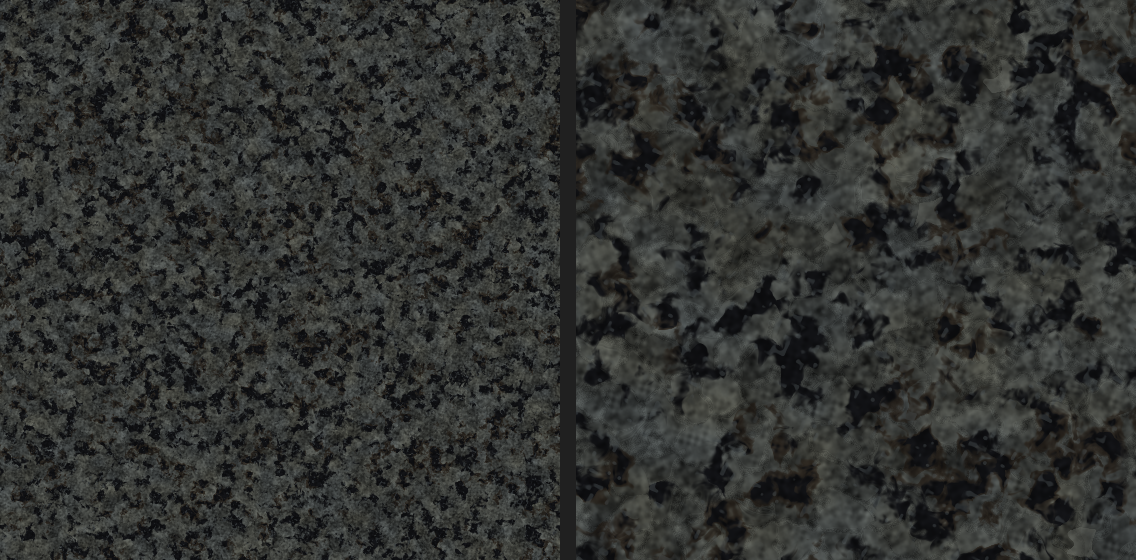
Left, the full canvas; right, a detail of the centre.
Give the GLSL for this texture, as a WebGL 1 fragment shader.

```glsl
precision highp float;
uniform vec2 u_resolution;

const vec3 FELDSPAR_TINT = vec3(0.985, 1.025, 0.975);
const vec3 MICA_BLACK = vec3(0.058, 0.061, 0.071);
const vec3 RUST_BROWN = vec3(0.150, 0.118, 0.085);
const vec3 FLECK_BLUE = vec3(0.310, 0.340, 0.350);
const vec3 CHIP_PALE = vec3(0.400, 0.410, 0.385);

float hash(vec2 p) {
  return fract(sin(dot(p, vec2(127.1, 311.7))) * 43758.55);
}

float noise(vec2 p) {
  vec2 cell = floor(p);
  vec2 f = fract(p);
  f = f * f * (3.0 - 2.0 * f);
  float low = mix(hash(cell), hash(cell + vec2(1.0, 0.0)), f.x);
  float high = mix(hash(cell + vec2(0.0, 1.0)), hash(cell + 1.0), f.x);
  return mix(low, high, f.y);
}

vec2 rotate(vec2 p, float angle) {
  float c = cos(angle);
  float s = sin(angle);
  return mat2(c, -s, s, c) * p;
}

float fbm(vec2 p) {
  float sum = 0.0;
  float weight = 0.533;
  for (int i = 0; i < 4; i++) {
    sum += weight * noise(p);
    p = rotate(p, 0.64) * 2.07 + 17.3;
    weight *= 0.5;
  }
  return sum;
}

// Random value per irregular grain, blended narrowly across the borders
float grains(vec2 p, float sharpness) {
  vec2 cell = floor(p);
  float total = 0.0;
  float weights = 0.0;
  for (int y = -1; y <= 1; y++) {
    for (int x = -1; x <= 1; x++) {
      vec2 id = cell + vec2(float(x), float(y));
      vec2 site = id + vec2(hash(id + 3.7), hash(id + 41.3));
      vec2 d = p - site;
      float w = exp(-sharpness * dot(d, d));
      total += w * hash(id + 83.1);
      weights += w;
    }
  }
  return total / weights;
}

// Thin cleavage lines running along one direction
float streaks(vec2 p, float angle) {
  return noise(rotate(p, angle) * vec2(65.0, 280.0));
}

void main() {
  vec2 uv = gl_FragCoord.xy / min(u_resolution.x, u_resolution.y);
  vec2 warp = vec2(noise(uv * 120.0), noise(uv * 120.0 + 50.0)) - 0.5;
  vec2 p = uv + 0.008 * warp;

  // Grey-green feldspar
  float grain = grains(p * 48.0, 30.0);
  float mottle = fbm(uv * 110.0 + 31.0);
  float fine = noise(rotate(uv, 0.5) * 340.0 + 9.0);
  float cleavage = streaks(uv, 6.283 * grain);
  float tone = 0.235 + 0.10 * (grain - 0.5) + 0.18 * (mottle - 0.5)
    + 0.14 * (fine - 0.5) + 0.07 * (cleavage - 0.5);
  float warmth = noise(uv * 40.0 + 70.0) - 0.5;
  vec3 color = tone * (FELDSPAR_TINT + warmth * vec3(0.06, 0.01, -0.09));

  // Scattered pale chips
  float chip = smoothstep(0.965, 0.990, grains(p * 65.0 + 13.0, 30.0));
  color = mix(color, CHIP_PALE * (0.7 + 0.5 * mottle), 0.5 * chip);

  // Black mica clusters with soft, rusty margins
  float field = fbm(p * 72.0 + 5.0) + 0.18 * (grains(p * 100.0 + 27.0, 24.0) - 0.5)
    + 0.08 * (fine - 0.5);
  float dark = 1.0 - smoothstep(0.295, 0.490, field);
  float margin = smoothstep(0.30, 0.39, field) * (1.0 - smoothstep(0.42, 0.52, field));
  float rust = margin * smoothstep(0.54, 0.72, noise(uv * 36.0 + 90.0));
  color = mix(color, MICA_BLACK * (0.65 + 0.7 * fine), dark);
  color = mix(color, RUST_BROWN * (0.6 + 0.8 * mottle), 0.6 * rust);

  // Fine blue-grey flecks around the mica
  float speck = smoothstep(0.68, 0.88, noise(rotate(uv, 1.1) * 300.0 + 61.0));
  float nearMica = 1.0 - smoothstep(0.42, 0.56, field);
  color = mix(color, FLECK_BLUE, speck * (0.10 + 0.30 * nearMica));

  gl_FragColor = vec4(clamp(color, 0.0, 1.0), 1.0);
}
```
